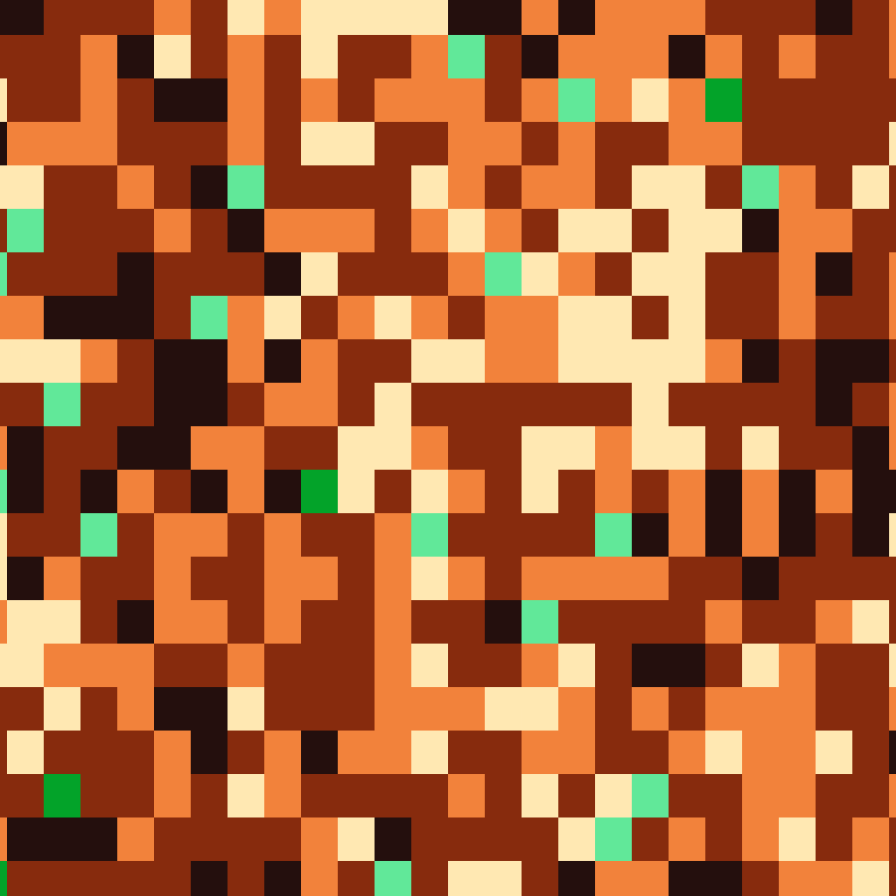
Write a WebGL 2 fragment shader that draws this texture.

```glsl
#version 300 es
precision highp float;

uniform vec2 u_resolution;
out vec4 fragColor;

const vec2 CELL_SIZE = vec2(0.04102, 0.04852);
const vec2 GRID_ORIGIN = vec2(0.0078, 0.0391);

const vec3 SOOT = vec3(0.14, 0.06, 0.05);
const vec3 RUST = vec3(0.53, 0.17, 0.05);
const vec3 ORANGE = vec3(0.95, 0.51, 0.23);
const vec3 CREAM = vec3(1.00, 0.91, 0.70);
const vec3 MINT = vec3(0.38, 0.91, 0.60);
const vec3 LEAF = vec3(0.01, 0.64, 0.16);

// Integer hash of a lattice point, 0 to 1
float hash(vec2 point, uint salt) {
  uvec2 q = uvec2(ivec2(point));
  uint h = q.x * 1597334677u ^ q.y * 3812015801u ^ salt * 2654435769u;
  h = (h ^ (h >> 16)) * 2146121005u;
  h = (h ^ (h >> 15)) * 2221713035u;
  h ^= h >> 16;
  return float(h >> 8) / 16777216.0;
}

// Slope of a random unit gradient at one lattice corner
float cornerSlope(vec2 corner, vec2 offset, uint salt) {
  float angle = 6.28319 * hash(corner, salt);
  return dot(vec2(cos(angle), sin(angle)), offset);
}

float gradientNoise(vec2 p, uint salt) {
  vec2 i = floor(p);
  vec2 f = p - i;
  vec2 w = f * f * f * (f * (f * 6.0 - 15.0) + 10.0);
  vec2 e = vec2(1.0, 0.0);
  float low = mix(cornerSlope(i, f, salt), cornerSlope(i + e.xy, f - e.xy, salt), w.x);
  float high = mix(cornerSlope(i + e.yx, f - e.yx, salt), cornerSlope(i + e.xx, f - e.xx, salt), w.x);
  return mix(low, high, w.y);
}

// Flat colour of one block: random tone, nudged by broad and fine drifts
vec3 blockColor(vec2 cell) {
  vec2 center = cell + 0.5;
  float broad = gradientNoise(center / 8.3, 11u);
  float fine = gradientNoise(center / 3.4, 23u);
  float tone = hash(cell, 5u) + 0.6 * broad + 0.4 * fine;

  vec3 color = SOOT;
  if (tone > 0.105) color = RUST;
  if (tone > 0.576) color = ORANGE;
  if (tone > 0.857) color = CREAM;

  // Sparse green accents
  float accent = hash(cell, 37u);
  if (accent < 0.046) color = MINT;
  if (accent < 0.006) color = LEAF;
  return color;
}

// Blend neighbouring blocks only across the pixel that holds their edge
vec3 blockMosaic(vec2 p, vec2 pixel) {
  vec2 shifted = p - 0.5;
  vec2 cell = floor(shifted);
  vec2 w = clamp((shifted - cell - 0.5) / pixel + 0.5, 0.0, 1.0);
  vec2 e = vec2(1.0, 0.0);
  vec3 lower = mix(blockColor(cell), blockColor(cell + e.xy), w.x);
  vec3 upper = mix(blockColor(cell + e.yx), blockColor(cell + e.xx), w.x);
  return mix(lower, upper, w.y);
}

void main() {
  vec2 uv = gl_FragCoord.xy / u_resolution.y;
  vec2 pixel = 1.0 / (u_resolution.y * CELL_SIZE);
  vec2 p = (uv - GRID_ORIGIN) / CELL_SIZE;
  fragColor = vec4(blockMosaic(p, pixel), 1.0);
}
```
